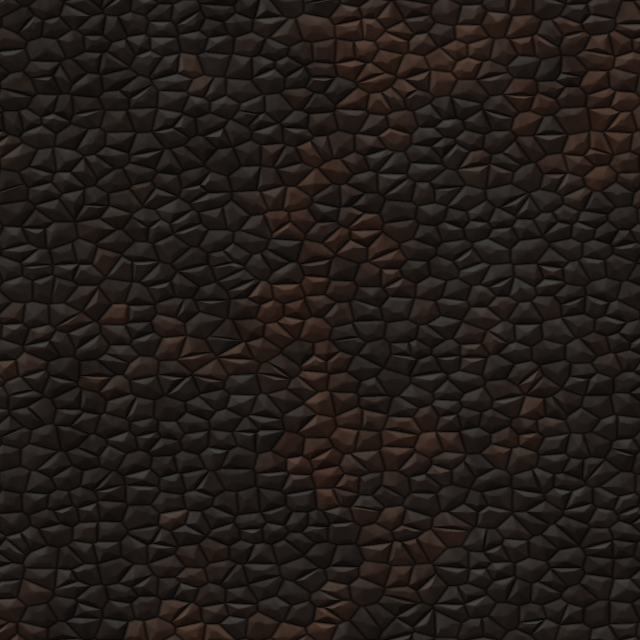
This texture is drawn by a WebGL 1 fragment shader. Its source:

```glsl
precision highp float;
// Dark chipped rock: a wide Voronoi pattern whose cells are faceted pyramids,
// some with a tilted flat top, lit from above. Thin dark creases part the
// cells, and low-frequency noise stains groups of them brown.
uniform vec2 u_resolution;

#define CELLS vec2(25.0, 34.0)   // stones across and up the canvas
#define JITTER 0.84              // irregularity of the stone centres
#define RIDGE_SHARPNESS 26.0     // crispness of ridges between facets
#define LIGHT_DIR vec2(-0.28, 0.96)
#define RELIEF 0.29              // contrast between lit and shaded facets
#define RIM 0.24                 // extra relief close to the creases
#define CREASE_WIDTH 0.11
#define CREASE_DARKNESS 0.52
#define STAIN_SCALE 6.5
#define GRAIN 0.17

const vec3 SHADOW = vec3(0.060, 0.047, 0.041);
const vec3 EARTH = vec3(0.132, 0.104, 0.092);
const vec3 HIGHLIGHT = vec3(0.270, 0.252, 0.235);

float hash(vec2 p) {
  return fract(sin(dot(p, vec2(127.1, 311.7))) * 43758.545);
}

vec2 hash2(vec2 p) {
  return vec2(hash(p), hash(p + 57.3));
}

float noise(vec2 p) {
  vec2 i = floor(p), f = fract(p);
  f = f * f * (3.0 - 2.0 * f);
  return mix(mix(hash(i), hash(i + vec2(1.0, 0.0)), f.x),
             mix(hash(i + vec2(0.0, 1.0)), hash(i + 1.0), f.x), f.y);
}

float fbm(vec2 p) {
  return 0.55 * noise(p) + 0.29 * noise(p * 2.1 + 7.7) + 0.16 * noise(p * 4.3 + 3.1);
}

vec2 stoneCentre(vec2 cell) {
  return cell + 0.5 + JITTER * (hash2(cell) - 0.5);
}

// Cell whose centre lies nearest to p.
vec2 nearestCell(vec2 p) {
  vec2 home = floor(p), best = home;
  float bestDist = 1e3;
  for (int y = -1; y <= 1; y++) {
    for (int x = -1; x <= 1; x++) {
      vec2 cell = home + vec2(x, y);
      vec2 offset = stoneCentre(cell) - p;
      float d = dot(offset, offset);
      if (d < bestDist) { bestDist = d; best = cell; }
    }
  }
  return best;
}

vec3 rock(vec2 uv) {
  vec2 p = uv * CELLS;
  vec2 cell = nearestCell(p);
  vec2 centre = stoneCentre(cell);
  vec2 local = p - centre;

  // The flat top competes with the side facets for the lowest height.
  vec2 tilt = hash2(cell + 19.7) - 0.5;
  float topHeight = mix(0.45, 1.1, hash(cell + 31.3)) - dot(tilt, local);
  float weightSum = exp(-RIDGE_SHARPNESS * topHeight);
  float light = weightSum * dot(tilt, LIGHT_DIR);
  float edge = 1.0;

  for (int y = -2; y <= 2; y++) {
    for (int x = -2; x <= 2; x++) {
      if (x == 0 && y == 0) continue;
      vec2 other = cell + vec2(x, y);
      vec2 toOther = stoneCentre(other) - centre;
      float reach = 0.5 * length(toOther);
      vec2 facing = normalize(toOther);
      float gap = reach - dot(local, facing);
      float weight = exp(-RIDGE_SHARPNESS * max(gap / reach, 0.0));
      float slope = clamp(0.5 / reach, 0.5, 1.5);
      float chip = 0.6 * (hash(cell * 1.7 + other * 2.3) - 0.5);
      light += weight * (dot(facing, LIGHT_DIR) * slope + chip);
      weightSum += weight;
      edge = min(edge, gap);
    }
  }
  light /= weightSum;

  // Tone from facet light, stone variation and fine streaky grain.
  float tone = 0.47 + light * (RELIEF + RIM * exp(-9.0 * edge));
  tone += 0.10 * (hash(cell + 83.1) - 0.5);
  tone += GRAIN * (fbm(uv * vec2(95.0, 60.0)) - 0.5);
  tone += 0.22 * (fbm(uv * 8.0 + 41.0) - 0.5);

  // Brown stain, taken mostly per stone so that it follows their outlines.
  vec2 stainPos = mix(uv, centre / CELLS, 0.75) * STAIN_SCALE;
  float stain = fbm(stainPos + 12.0) + 0.16 * (hash(cell + 5.9) - 0.5);
  stain = smoothstep(0.50, 0.76, stain);
  tone += 0.09 * stain;

  vec3 color = mix(SHADOW, EARTH, clamp(tone * 2.0, 0.0, 1.0));
  color = mix(color, HIGHLIGHT, clamp(tone * 2.0 - 1.0, 0.0, 1.0));
  color *= mix(vec3(0.96, 0.99, 1.01), vec3(1.24, 1.02, 0.91), stain);
  return color * mix(1.0 - CREASE_DARKNESS, 1.0, smoothstep(0.0, CREASE_WIDTH, edge));
}

void main() {
  // Four samples per pixel smooth the creases.
  vec3 color = vec3(0.0);
  for (int y = 0; y < 2; y++) {
    for (int x = 0; x < 2; x++) {
      vec2 shift = 0.5 * vec2(x, y) - 0.25;
      color += rock((gl_FragCoord.xy + shift) / u_resolution);
    }
  }
  gl_FragColor = vec4(color * 0.25, 1.0);
}
```
